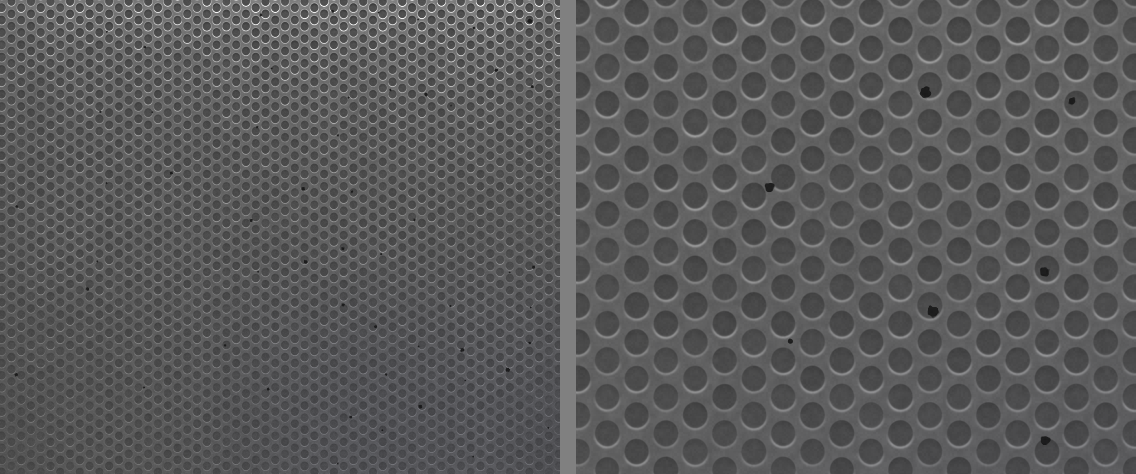
Left: the whole. Right: its middle third, enlarged.
Reproduce this texture procedurally as a WebGL 2 fragment shader.

```glsl
#version 300 es
// Perforated dark grey metal sheet with staggered round holes, lit rims and dark specks.
precision highp float;
uniform vec2 u_resolution;
out vec4 fragColor;

float hash(vec2 p) {
    vec3 q = fract(vec3(p.xyx) * 0.1031);
    q += dot(q, q.yzx + 33.33);
    return fract((q.x + q.y) * q.z);
}

float noise(vec2 p) {
    vec2 i = floor(p), f = fract(p);
    f = f * f * (3.0 - 2.0 * f);
    return mix(mix(hash(i), hash(i + vec2(1, 0)), f.x),
               mix(hash(i + vec2(0, 1)), hash(i + vec2(1, 1)), f.x), f.y);
}

// Coverage of small irregular dark specks, denser towards the right
float specks(vec2 p, float pixel) {
    vec2 grid = p * 14.0, cell = floor(grid);
    float chance = 0.12 + 0.26 * smoothstep(0.2, 0.7, p.x);
    float present = step(hash(cell + 71.0), chance);
    vec2 center = 0.15 + 0.7 * vec2(hash(cell + 13.0), hash(cell + 37.0));
    vec2 offset = (fract(grid) - center) / 14.0;
    float radius = mix(0.0015, 0.0042, pow(hash(cell + 91.0), 3.0));
    radius *= 0.75 + 0.5 * noise(p * 500.0);
    return present * (1.0 - smoothstep(-0.7, 0.7, (length(offset) - radius) / pixel));
}

void main() {
    vec2 uv = gl_FragCoord.xy / u_resolution;
    float pixel = 1.0 / u_resolution.x;
    float down = 1.0 - uv.y;
    vec2 p = vec2(uv.x, down * u_resolution.y / u_resolution.x);

    // Staggered columns; rows tighten slightly towards the bottom
    float column = (p.x - 0.0029) * 57.3;
    float k = round(column);
    float d = p.y - 0.3438;
    float row = d * 45.7 + 0.77 * d * d - 0.5 * mod(k, 2.0);
    float n = round(row);
    vec2 q = vec2(column - k, (row - n) * 1.22);
    vec2 id = vec2(k, n) + 100.0;
    float vary = hash(id);

    // Plate: bright towards the top, cloudy, faintly brushed
    float glow = exp(-down * 5.5) * (0.75 + 0.35 * smoothstep(0.0, 0.6, uv.x));
    float plate = 0.372 + 0.115 * glow - 0.025 * smoothstep(0.45, 1.0, down);
    plate -= 0.025 * smoothstep(0.35, 0.6, abs(uv.x - 0.5));
    plate += 0.022 * (noise(p * vec2(14.0, 5.0)) - 0.5);
    plate += 0.035 * (noise(p * 240.0) - 0.5);

    // Hole floor, shaded under its upper edge
    float r = length(q * vec2(1.0, 0.96));
    float radius = 0.415 + 0.02 * (vary - 0.5);
    float aa = max(57.3 * pixel * 0.65, 0.03);
    float hole = 1.0 - smoothstep(-aa, aa, r - radius);
    float slope = q.y / max(r, 0.01);
    float hollow = 0.292 + 0.025 * (hash(id + 17.0) - 0.5) + 0.02 * glow;
    hollow -= (0.025 + 0.06 * glow) * smoothstep(0.12, 0.42, r) * smoothstep(0.1, -0.9, slope);
    hollow += 0.02 * (noise(p * 300.0 + 40.0) - 0.5);

    // Rim: lit crescent below each hole, closing to a ring near the top
    float edge = (r - radius - 0.035) / max(0.05, aa * 0.75);
    float lit = smoothstep(-0.1, 0.95, slope) + 0.45 * glow;
    float strength = (0.13 + 0.16 * glow) * mix(1.0, 0.6, smoothstep(0.5, 1.0, down));
    float rim = exp(-edge * edge) * lit * strength * (0.6 + 0.8 * hash(id + 53.0));

    float shade = mix(plate, hollow, hole) + rim;
    shade = mix(shade, 0.09, 0.9 * specks(p, pixel));
    shade += 0.018 * (hash(floor(p * 768.0)) - 0.5);

    // Faint cool cast in the lower right
    float cool = smoothstep(0.4, 0.9, down) * smoothstep(0.2, 0.7, uv.x);
    vec3 color = shade * mix(vec3(1.0), vec3(0.985, 0.99, 1.035), cool);
    fragColor = vec4(color, 1.0);
}
```
